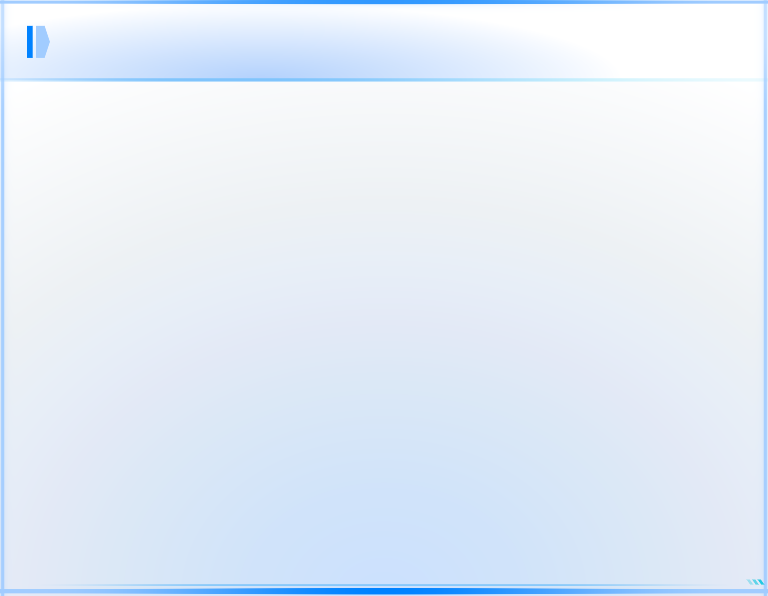
This background is drawn by a WebGL 1 fragment shader. Its source:

```glsl
precision highp float;
// Pale blue panel background with a glowing header, thin frame and small accents.

uniform vec2 u_resolution;

const vec2 SIZE = vec2(100.0, 77.7); // panel units, origin at the upper left
const vec3 AZURE = vec3(0.0, 0.51, 1.0);
const vec3 SKY = vec3(0.63, 0.80, 1.0);
const vec3 CYAN = vec3(0.10, 0.78, 0.88);

float softness; // half of a screen pixel, in panel units

float fill(float dist) {
  return 1.0 - smoothstep(-softness, softness, dist);
}

float box(vec2 p, vec2 low, vec2 high) {
  vec2 d = abs(p - 0.5 * (low + high)) - 0.5 * (high - low);
  return max(d.x, d.y);
}

// Elliptical gradient rising from the middle of the lower edge
vec3 backdrop(vec2 uv) {
  float d = length(vec2(uv.x - 0.5, uv.y));
  vec3 color = mix(vec3(0.80, 0.882, 0.995), vec3(0.815, 0.89, 0.98), smoothstep(0.0, 0.18, d));
  color = mix(color, vec3(0.86, 0.91, 0.965), clamp((d - 0.17) / 0.19, 0.0, 1.0));
  color = mix(color, vec3(0.89, 0.915, 0.965), clamp((d - 0.36) / 0.10, 0.0, 1.0));
  color = mix(color, vec3(0.907, 0.934, 0.97), clamp((d - 0.46) / 0.09, 0.0, 1.0));
  color = mix(color, vec3(0.93, 0.945, 0.957), clamp((d - 0.55) / 0.11, 0.0, 1.0));
  return mix(color, vec3(1.0), clamp((d - 0.66) / 0.32, 0.0, 1.0));
}

// White strip with a blue glow resting on its lower rule
vec3 header(vec3 color, vec2 p) {
  float d = length((p - vec2(34.0, 10.4)) / vec2(47.0, 9.8));
  float glow = pow(clamp(1.0 - d, 0.0, 1.0), 0.9);
  vec3 strip = mix(vec3(1.0), vec3(0.70, 0.82, 0.99), glow);
  color = mix(color, strip, fill(p.y - 10.4));

  vec3 rule = mix(vec3(0.50, 0.77, 0.99), vec3(0.80, 0.95, 0.99), smoothstep(35.0, 85.0, p.x));
  float ends = smoothstep(-12.0, 25.0, p.x) * (1.0 - 0.6 * smoothstep(70.0, 100.0, p.x));
  return mix(color, rule, ends * fill(abs(p.y - 10.42) - 0.21));
}

// Side rails and bars that are strongest in the middle
vec3 frame(vec3 color, vec2 p) {
  float side = min(p.x, SIZE.x - p.x);
  float below = SIZE.y - p.y;
  float center = 1.0 - smoothstep(0.0, 46.0, abs(p.x - 50.0));
  vec3 bar = mix(SKY, AZURE, center);

  float rail = fill(abs(side - 0.36) - 0.20);
  color = mix(color, SKY, rail * mix(0.5, 0.9, smoothstep(4.0, 16.0, p.y)));
  color = mix(color, SKY, 0.25 * exp(-3.0 * max(side - 0.5, 0.0)));

  color = mix(color, bar, fill(abs(p.y - 0.27) - mix(0.20, 0.28, center)));
  color = mix(color, SKY, 0.3 * center * exp(-3.0 * max(p.y - 0.5, 0.0)));
  color = mix(color, bar, fill(abs(below - 0.62) - mix(0.28, 0.42, center)));

  float hairline = 1.0 - smoothstep(20.0, 47.0, abs(p.x - 50.0));
  return mix(color, vec3(0.35, 0.72, 0.98), 0.85 * hairline * fill(abs(below - 1.43) - 0.08));
}

// Title marker and three slanted ticks in the lower right corner
vec3 accents(vec3 color, vec2 p) {
  color = mix(color, AZURE, fill(box(p, vec2(3.52, 3.36), vec2(4.25, 7.54))));
  float tip = (p.x - 6.5 + 0.33 * abs(p.y - 5.45)) * 0.95;
  float pennant = max(box(p, vec2(4.69, 3.36), vec2(6.5, 7.54)), tip);
  color = mix(color, SKY, fill(pennant));

  for (int i = 0; i < 3; i++) {
    float k = float(i);
    vec2 q = p - vec2(97.65 + 0.72 * k, 75.88);
    float tick = max(abs(q.x - 0.7 * q.y) * 0.82 - 0.17, abs(q.y) - 0.33);
    color = mix(color, CYAN, (0.35 + 0.3 * k) * fill(tick));
  }
  return color;
}

void main() {
  vec2 uv = gl_FragCoord.xy / u_resolution;
  vec2 p = vec2(uv.x, 1.0 - uv.y) * SIZE;
  softness = 0.5 * SIZE.x / u_resolution.x;

  vec3 color = backdrop(uv);
  color = header(color, p);
  color = frame(color, p);
  color = accents(color, p);
  gl_FragColor = vec4(color, 1.0);
}
```
